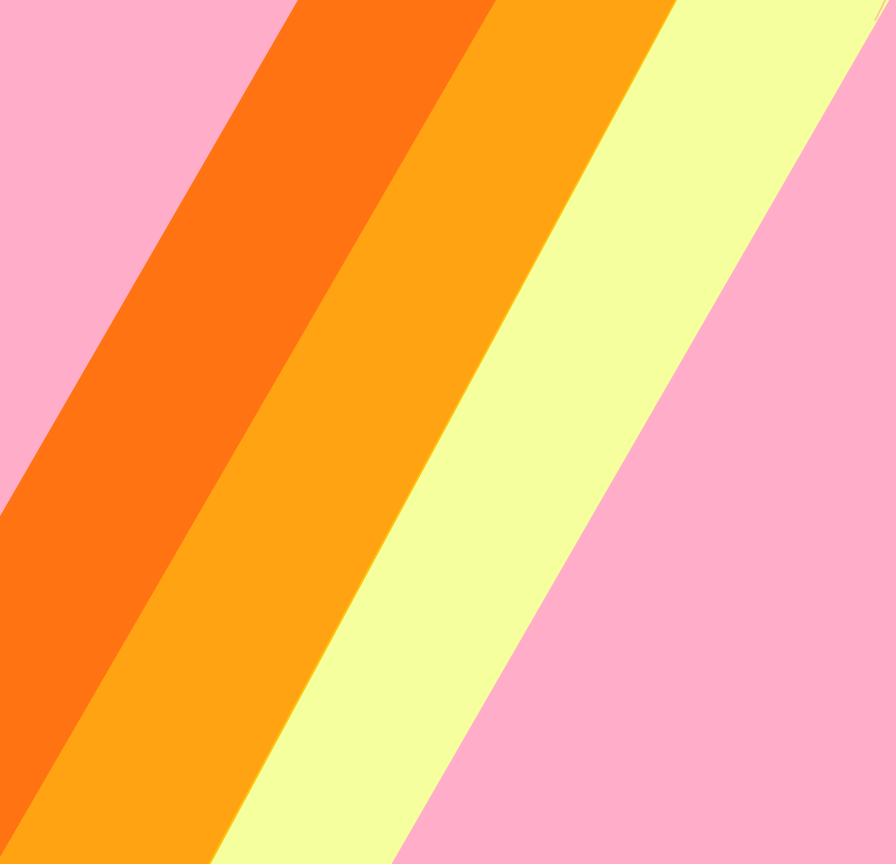
A WebGL 2 fragment shader for this background:

```glsl
#version 300 es
precision highp float;
// Slanted orange, amber and pale yellow bands across a pink ground.
uniform vec2 u_resolution;
out vec4 fragColor;

// Coverage to the right of a straight edge, given its x at the bottom and top.
float rightOf(vec2 uv, float bottomX, float topX) {
    float d = (uv.x - mix(bottomX, topX, uv.y)) * u_resolution.x;
    return clamp(d * 0.87 + 0.5, 0.0, 1.0);
}

float segmentDistance(vec2 p, vec2 a, vec2 b) {
    vec2 ab = b - a;
    return length(p - a - ab * clamp(dot(p - a, ab) / dot(ab, ab), 0.0, 1.0));
}

void main() {
    vec2 uv = gl_FragCoord.xy / u_resolution;
    vec3 pink = vec3(1.0, 0.68, 0.79);
    vec3 orange = vec3(1.0, 0.45, 0.07);
    vec3 amber = vec3(1.0, 0.64, 0.07);
    vec3 gold = vec3(1.0, 0.76, 0.04);
    vec3 paleYellow = vec3(0.96, 1.0, 0.62);

    // Bands from left to right, each covering the one before
    vec3 color = mix(pink, orange, rightOf(uv, -0.224, 0.3325));
    color = mix(color, amber, rightOf(uv, -0.0045, 0.5535));
    color = mix(color, gold, rightOf(uv, 0.2325, 0.7535));
    color = mix(color, paleYellow, rightOf(uv, 0.235, 0.7555));

    // Short stroke near the upper right corner
    float stroke = segmentDistance(uv, vec2(0.977, 0.977), vec2(0.988, 1.0));
    float edge = 0.7 / u_resolution.x;
    color = mix(color, vec3(1.0, 0.78, 0.6), 1.0 - smoothstep(0.001 - edge, 0.001 + edge, stroke));

    color = mix(color, pink, rightOf(uv, 0.437, 0.9925));
    fragColor = vec4(color, 1.0);
}
```
